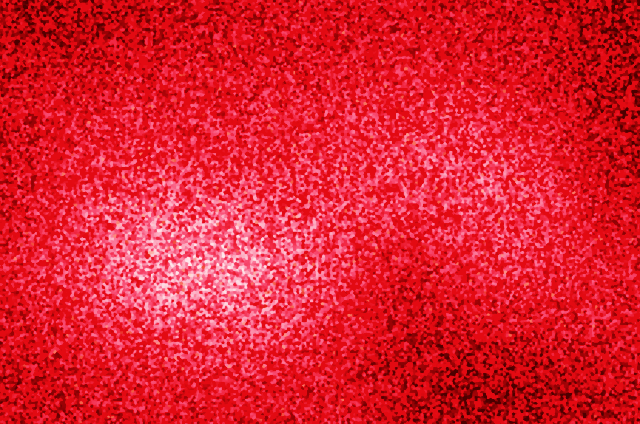
Write a WebGL 1 fragment shader that draws this texture.

```glsl
precision highp float;
uniform vec2 u_resolution;

#define GRAIN_ROWS 150.0
#define GRAIN_CONTRAST 0.64
#define GRAIN_SHARPNESS 6.5
#define BASE_LIGHT 0.16
#define WARM_SPECKS 0.972

vec3 hash3(vec2 p) {
  vec3 q = fract(p.xyx * vec3(0.1031, 0.1030, 0.0973));
  q += dot(q, q.yxz + 33.33);
  return fract((q.xxy + q.yzz) * q.zyx);
}

float glow(vec2 p, vec2 center, vec2 radius) {
  vec2 d = (p - center) / radius;
  return exp(-dot(d, d));
}

// Broad light and shadow, with p.y running from 0 to 1
float lightField(vec2 p) {
  float light = BASE_LIGHT;
  light += 0.26 * glow(p, vec2(0.68, 0.44), vec2(0.92, 0.56));
  // Left glow, sloping down to the right
  light += 0.13 * glow(p, vec2(0.32, 0.45), vec2(0.24, 0.17));
  light += 0.25 * glow(p, vec2(0.52, 0.37), vec2(0.30, 0.17));
  light += 0.07 * glow(p, vec2(0.42, 0.22), vec2(0.24, 0.16));
  // Right glow, sloping down to the edge
  light += 0.16 * glow(p, vec2(1.07, 0.64), vec2(0.30, 0.20));
  light += 0.09 * glow(p, vec2(1.24, 0.46), vec2(0.22, 0.20));
  light += 0.05 * glow(p, vec2(0.22, 0.70), vec2(0.28, 0.16));
  light += 0.06 * glow(p, vec2(1.40, 0.28), vec2(0.22, 0.20));
  // Shadows
  light -= 0.16 * glow(p, vec2(0.95, 0.32), vec2(0.14, 0.16));
  light -= 0.22 * glow(p, vec2(1.15, 0.09), vec2(0.27, 0.14));
  light -= 0.13 * glow(p, vec2(0.14, 0.98), vec2(0.26, 0.16));
  light -= 0.17 * glow(p, vec2(1.50, 0.80), vec2(0.22, 0.36));
  light -= 0.09 * glow(p, vec2(0.00, 0.66), vec2(0.12, 0.22));
  light -= 0.06 * glow(p, vec2(0.04, 0.08), vec2(0.25, 0.15));
  return light;
}

// Softly blended cellular grain: x is tone, y is warm tint
vec2 cellGrain(vec2 p) {
  vec2 cell = floor(p);
  vec2 total = vec2(0.0);
  float weightSum = 0.0;
  for (int j = -1; j <= 1; j++) {
    for (int i = -1; i <= 1; i++) {
      vec2 id = cell + vec2(float(i), float(j));
      vec3 h = hash3(id + 17.0);
      vec2 d = id + 0.15 + 0.7 * h.xy - p;
      float weight = exp(-GRAIN_SHARPNESS * dot(d, d));
      float warm = step(WARM_SPECKS, hash3(id + 271.0).x);
      total += weight * vec2(h.z, warm);
      weightSum += weight;
    }
  }
  return total / weightSum;
}

// Deep red through rose to white
vec3 redRamp(float tone) {
  vec3 c = mix(vec3(0.30, 0.0, 0.0), vec3(0.60, 0.01, 0.02), smoothstep(-0.14, 0.05, tone));
  c = mix(c, vec3(0.89, 0.04, 0.07), smoothstep(0.05, 0.22, tone));
  c = mix(c, vec3(0.95, 0.16, 0.27), smoothstep(0.35, 0.50, tone));
  c = mix(c, vec3(0.97, 0.29, 0.44), smoothstep(0.50, 0.61, tone));
  c = mix(c, vec3(0.98, 0.47, 0.60), smoothstep(0.61, 0.73, tone));
  c = mix(c, vec3(0.99, 0.68, 0.76), smoothstep(0.73, 0.86, tone));
  return mix(c, vec3(1.0, 0.92, 0.93), smoothstep(0.86, 1.04, tone));
}

void main() {
  vec2 p = gl_FragCoord.xy / u_resolution.y;
  p.x *= 1.5 * u_resolution.y / u_resolution.x;

  vec2 grain = cellGrain(p * GRAIN_ROWS);
  float tone = lightField(p) + GRAIN_CONTRAST * (grain.x - 0.5);
  vec3 color = redRamp(tone);

  // Sparse golden specks in the lit areas
  vec3 gold = vec3(color.r, mix(color.g, 0.70, 0.4), color.b * 0.85);
  color = mix(color, gold, grain.y * smoothstep(0.3, 0.6, tone));

  gl_FragColor = vec4(color, 1.0);
}
```
